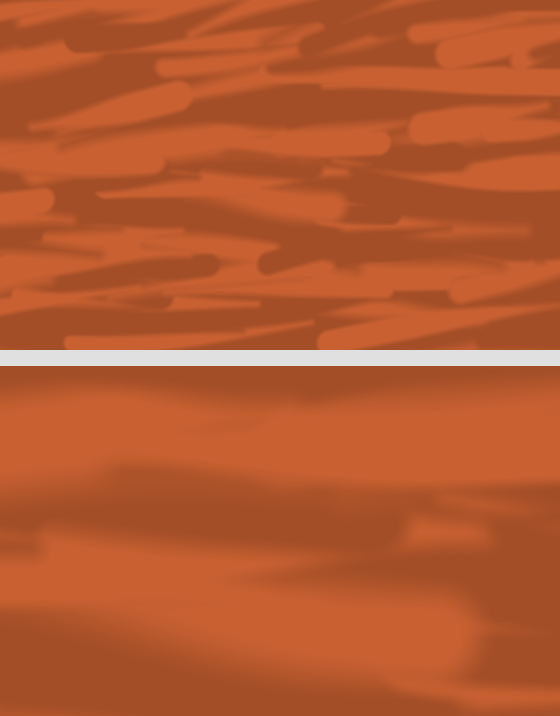
Top, the full canvas; bottom, a detail of the centre.
This background is drawn by a Shadertoy shader. Its source:

```glsl
// Soft, overlapping brush strokes in two tones of burnt orange.

const vec3 DARK_RUST = vec3(0.638, 0.304, 0.153);
const vec3 LIGHT_RUST = vec3(0.787, 0.378, 0.197);
const int STROKE_COUNT = 115;
const float LIGHT_CHANCE = 0.53;

// Integer hash giving a value from 0 to 1 for each stroke and trait
float hash(int stroke, int trait) {
    uint n = uint(stroke) * 747796405u + uint(trait) * 2891336453u + 977u;
    n = (n ^ (n >> 16)) * 2246822519u;
    n = (n ^ (n >> 13)) * 3266489917u;
    n ^= n >> 16;
    return float(n >> 8) / 16777216.0;
}

// Evenly spread triple: position in xy, tone selector in z
vec3 spread(int i) {
    return fract(0.5 + float(i) * vec3(0.8192, 0.6711, 0.5497));
}

vec2 rotate(vec2 p, float angle) {
    float c = cos(angle), s = sin(angle);
    return vec2(c * p.x + s * p.y, c * p.y - s * p.x);
}

// Opacity of a bent stroke with a round head and a thin, softer tail
float strokeMask(vec2 p, float len, float radius, float bend, float blur) {
    p.y -= bend * (p.x * p.x - 0.08 * len);
    float along = clamp(p.x / len + 0.5, 0.0, 1.0);
    float width = radius * mix(1.0, 0.22, smoothstep(0.25, 1.0, along));
    float edge = blur * mix(0.8, 1.5, along);
    float d = length(p - vec2((along - 0.5) * len, 0.0)) - width;
    return 1.0 - smoothstep(-edge, edge, d);
}

// Mask of one scattered stroke, rising more steeply near the top
float scatteredStroke(vec2 p, int i, vec2 center) {
    float lift = 0.22 * smoothstep(0.55, 1.0, center.y);
    float angle = 0.03 + lift + 0.36 * (hash(i, 1) - 0.5);
    float len = mix(0.28, 0.75, hash(i, 2));
    float radius = mix(0.024, 0.047, hash(i, 3));
    float bend = 0.5 * (hash(i, 4) - 0.5);
    float softness = hash(i, 5);
    float blur = mix(0.009, 0.028, softness * softness);
    vec2 q = rotate(p - center, angle);
    q.x *= hash(i, 6) < 0.65 ? 1.0 : -1.0;
    return strokeMask(q, len, radius, bend, blur);
}

void mainImage(out vec4 fragColor, in vec2 fragCoord) {
    vec2 p = fragCoord / iResolution.y;
    float aspect = iResolution.x / iResolution.y;

    // Paint the strokes over each other, light and dark mixed
    float tone = 0.0;
    for (int i = 0; i < STROKE_COUNT; i++) {
        vec3 seed = spread(i);
        vec2 center = mix(vec2(-0.2, -0.05), vec2(aspect + 0.2, 1.05), seed.xy);
        float paint = step(seed.z, LIGHT_CHANCE);
        tone = mix(tone, paint, scatteredStroke(p, i, center));
    }

    fragColor = vec4(mix(DARK_RUST, LIGHT_RUST, tone), 1.0);
}
```
